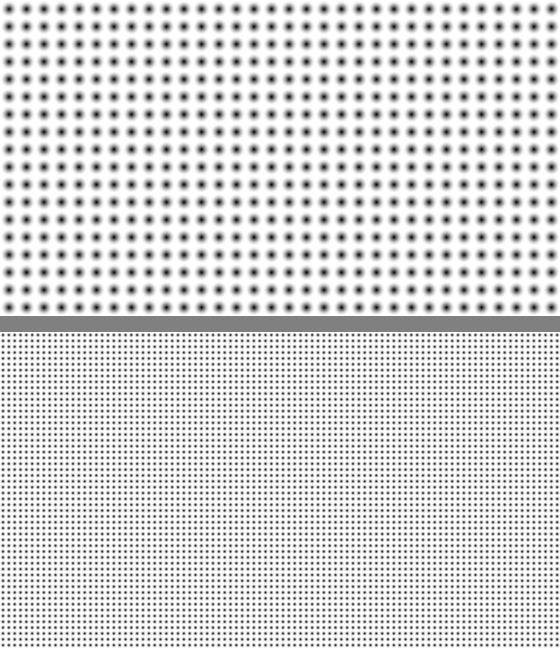
Top, the tile; bottom, the same tile 3 across and 3 down.
A WebGL 1 fragment shader for this pattern:

```glsl
precision highp float;
// A regular grid of soft round dark dots on white paper.
// Each cell measures the distance to its dot centre and shades it with
// a quarter sine wave, dark at the core and flat white at the rim.

uniform vec2 u_resolution;

#define DOT_COUNT vec2(32.0, 18.0)        // whole repeats across and down
#define DOT_RADIUS 0.5                    // fade radius, in cells
#define GRID_SHIFT vec2(0.0156, -0.0156)  // dot centre from cell centre, in cells
#define CORE_COLOR vec3(0.0)
#define PAPER_COLOR vec3(1.0)

const float HALF_PI = 1.5707963;

// 0 at the dot centre, rising smoothly to 1 at its rim and beyond.
float softDot(vec2 offset) {
  float radial = min(length(offset) / DOT_RADIUS, 1.0);
  return sin(HALF_PI * radial);
}

void main() {
  vec2 uv = gl_FragCoord.xy / u_resolution;

  // Offset from the nearest dot centre; the shifted grid still wraps
  vec2 dotOffset = fract(uv * DOT_COUNT - GRID_SHIFT) - 0.5;

  vec3 color = mix(CORE_COLOR, PAPER_COLOR, softDot(dotOffset));
  gl_FragColor = vec4(color, 1.0);
}
```
